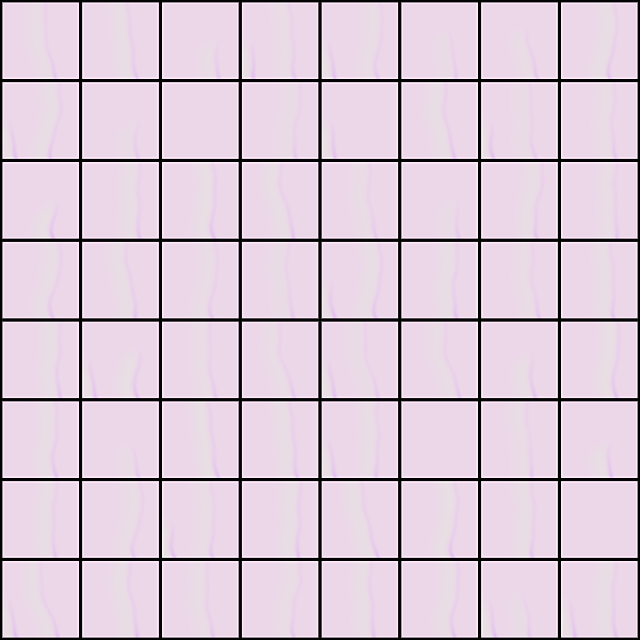
Write a Shadertoy shader that draws this pattern.

```glsl
#define TILES 8.0
#define INSET 0.0013
#define LINE_HALF 0.0202
#define RIM_WIDTH 0.014
#define GLAZE vec3(0.925, 0.842, 0.912)
#define ASH vec3(0.908, 0.870, 0.893)
#define VIOLET vec3(0.865, 0.700, 0.935)
#define GROUT vec3(0.008)
#define RIM_GAIN 0.075

float hash(vec2 cell, float salt) {
    return fract(sin(dot(cell, vec2(127.1, 311.7)) + salt * 74.7) * 43758.5453);
}

// Wavering streak: x = ash coverage, y = violet fringe
vec2 streak(vec2 p, float foot, float head, float height, float phase) {
    float edge = mix(foot, head, smoothstep(0.08, 0.75, p.y));
    edge += 0.016 * sin(p.y * 7.0 + phase) + 0.008 * sin(p.y * 15.0 + phase * 2.3);
    edge += 0.035 * exp(-p.y * 14.0);
    float fade = 1.0 - smoothstep(height - 0.28, height, p.y);
    float inside = edge - p.x;
    float width = mix(0.14, 0.30, fade);
    float ash = smoothstep(-0.015, 0.06, inside) * (1.0 - smoothstep(0.10, width, inside));
    float fringe = exp(-pow((inside + 0.02) / 0.026, 2.0));
    float pooling = 0.16 + 0.70 * exp(-p.y * 11.0) + 0.12 * exp(-p.y * 2.5);
    return vec2(ash, fringe * pooling) * fade;
}

vec3 tileColor(vec2 p, vec2 cell) {
    // Main streak: long in most tiles, short or missing in some
    float kind = hash(cell, 1.0);
    float height = kind < 0.22 ? mix(0.45, 0.75, hash(cell, 2.0)) : 1.6;
    float foot = mix(0.60, 0.70, hash(cell, 3.0));
    float head = mix(0.44, 0.76, sqrt(hash(cell, 4.0)));
    float present = step(0.05, kind) * mix(0.6, 1.0, hash(cell, 5.0));
    vec2 stain = present * streak(p, foot, head, height, 6.283 * hash(cell, 6.0));

    // Occasional short streak beside the left edge
    float extra = step(0.86, hash(cell, 7.0));
    stain += extra * streak(p, 0.14, 0.11, 0.58, 6.283 * hash(cell, 8.0));

    // Pale hairline beside the right edge
    float hairline = exp(-pow((p.x - 0.96) / 0.018, 2.0));
    stain.x += 0.5 * hairline * hash(cell, 9.0);

    vec3 color = mix(GLAZE, ASH, min(stain.x, 1.0));
    return mix(color, VIOLET, min(stain.y, 1.0));
}

void mainImage(out vec4 fragColor, in vec2 fragCoord) {
    vec2 uv = fragCoord / iResolution.xy;
    vec2 grid = (uv - INSET) / (1.0 - 2.0 * INSET) * TILES;
    vec2 cell = clamp(floor(grid), 0.0, TILES - 1.0);
    vec2 local = grid - cell;

    vec3 color = tileColor(local, cell);

    // Distance to the nearest grid line, in tile units
    vec2 toLine = abs(fract(grid + 0.5) - 0.5);
    float dist = min(toLine.x, toLine.y) - LINE_HALF;
    float soft = max(0.5 * TILES / min(iResolution.x, iResolution.y), 0.004);

    // Bright rim, then dark line
    color += RIM_GAIN * (1.0 - smoothstep(RIM_WIDTH, RIM_WIDTH + 2.0 * soft, dist));
    color = mix(GROUT, color, smoothstep(-soft, soft, dist));
    fragColor = vec4(clamp(color, 0.0, 1.0), 1.0);
}
```
